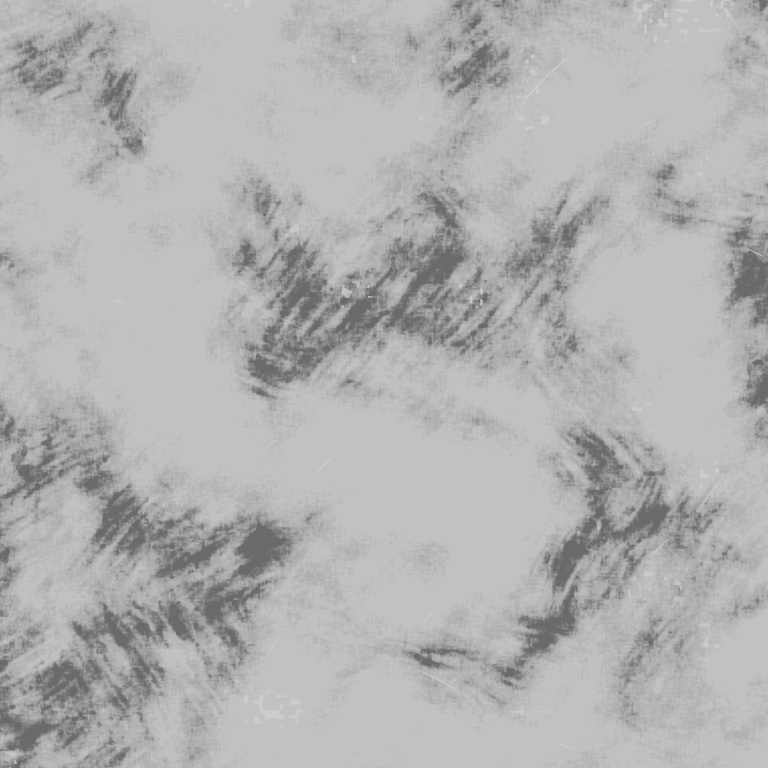
Give the GLSL for this texture, as a WebGL 1 fragment shader.

```glsl
precision highp float;
// Draws worn grey plaster with dark smudged patches, brushed streaks, fine grain and pale scratches.
uniform vec2 u_resolution;

const vec3 PALE = vec3(0.755);
const vec3 DARK = vec3(0.415);
const vec3 SCRATCH = vec3(0.82);

float hash(vec2 p) {
  vec3 q = fract(p.xyx * 0.1031);
  q += dot(q, q.yzx + 33.33);
  return fract((q.x + q.y) * q.z);
}

vec2 hash2(vec2 p) {
  return vec2(hash(p), hash(p + 57.3));
}

vec2 rotate(vec2 p, float angle) {
  float c = cos(angle), s = sin(angle);
  return vec2(c * p.x + s * p.y, c * p.y - s * p.x);
}

float noise(vec2 p) {
  vec2 cell = floor(p), f = fract(p);
  f = f * f * (3.0 - 2.0 * f);
  float low = mix(hash(cell), hash(cell + vec2(1.0, 0.0)), f.x);
  float high = mix(hash(cell + vec2(0.0, 1.0)), hash(cell + 1.0), f.x);
  return mix(low, high, f.y);
}

// Layered noise, scaled to mean 0 and spread of about 1
float clouds(vec2 p) {
  float sum = 0.0, amplitude = 0.5;
  for (int i = 0; i < 5; i++) {
    sum += amplitude * noise(p);
    p = rotate(p, 0.6) * 2.03 + 17.7;
    amplitude *= 0.5;
  }
  return (sum - 0.485) / 0.114;
}

// Mostly rising strokes, the rest falling
float strokeAngle(vec2 cell) {
  float spread = hash(cell + 91.0) - 0.5;
  return hash(cell + 23.0) < 0.6 ? 0.7 + 0.6 * spread : -0.65 + spread;
}

// Cellular brush marks: every cell streaks along its own direction
float strokes(vec2 p, float cells, vec2 frequency, float seed) {
  vec2 grid = p * cells, home = floor(grid);
  float sum = 0.0, total = 0.0001;
  for (int y = -1; y <= 1; y++) {
    for (int x = -1; x <= 1; x++) {
      vec2 cell = home + vec2(float(x), float(y));
      vec2 away = grid - cell - hash2(cell + seed);
      float weight = exp(-9.0 * dot(away, away));
      vec2 q = rotate(p, strokeAngle(cell + seed)) * frequency + 40.0 * hash(cell + seed);
      sum += weight * (0.6 * noise(q + 60.0) + 0.4 * noise(q * 2.3 + 130.0));
      total += weight;
    }
  }
  return (sum / total - 0.5) / 0.13;
}

// Thin tapering line through a point
float scratch(vec2 p, vec2 center, float angle, float reach, float width) {
  vec2 q = rotate(p - center, angle);
  q.y += q.x * q.x * 1.5;
  float taper = 1.0 - smoothstep(0.3 * reach, reach, abs(q.x));
  return taper * (1.0 - smoothstep(0.3 * width, width, abs(q.y)));
}

float scratches(vec2 p) {
  float mark = 0.0;
  for (int i = 0; i < 18; i++) {
    vec2 id = vec2(float(i) * 3.7, 8.1);
    vec2 shape = hash2(id + 31.0);
    float line = scratch(p, hash2(id), strokeAngle(id), mix(0.015, 0.07, shape.x * shape.x), 0.0017);
    mark = max(mark, line * mix(0.25, 0.75, shape.y));
  }
  return mark;
}

// Tiny chips gathered in a few sparse clusters
float chips(vec2 p) {
  float cluster = smoothstep(0.79, 0.9, noise(p * 13.0 + 71.0));
  return cluster * smoothstep(0.74, 0.84, noise(p * 150.0 + 9.0));
}

// Woven fine texture, crossing along both axes
float grain(vec2 p) {
  float weave = noise(p * vec2(380.0, 120.0)) + noise(p * vec2(120.0, 380.0) + 19.0);
  return weave + noise(p * 430.0 + 5.0) - 1.5;
}

void main() {
  vec2 p = gl_FragCoord.xy / min(u_resolution.x, u_resolution.y);

  // Large smudges with bent outlines
  vec2 bend = vec2(clouds(p * 5.0 + 3.0), clouds(p * 5.0 + 48.0));
  float smudge = clouds(p * vec2(4.6, 5.6) + 0.16 * bend + 11.0);

  // Brush marks bite deepest where the smudges are
  vec2 swept = p + 0.006 * bend;
  float broad = strokes(swept, 3.6, vec2(5.0, 17.0), 12.0);
  float fine = strokes(swept, 6.0, vec2(17.0, 85.0), 64.0);
  float bite = smoothstep(-0.6, 1.0, smudge + 0.4 * broad);
  float mottle = clouds(p * 27.0 + 7.0);
  float specks = smoothstep(0.68, 0.82, noise(p * 125.0 + 33.0));

  float stain = 0.68 * smudge + 0.36 * broad;
  stain += mix(0.12, 0.42, bite) * fine + mix(0.16, 0.34, bite) * mottle;
  stain += 0.55 * grain(p) + 0.6 * bite * specks - 0.08;
  stain = clamp(stain, -0.8, 2.1);

  // Pale haze first, then a steeper fall into the dark patches
  float depth = 0.05 + 0.07 * stain + 0.15 * smoothstep(0.3, 2.0, stain);
  vec3 color = mix(PALE, DARK, clamp(depth / 0.34, 0.0, 1.0));
  color = mix(color, SCRATCH, max(scratches(p), 0.7 * chips(p)));
  gl_FragColor = vec4(color, 1.0);
}
```
